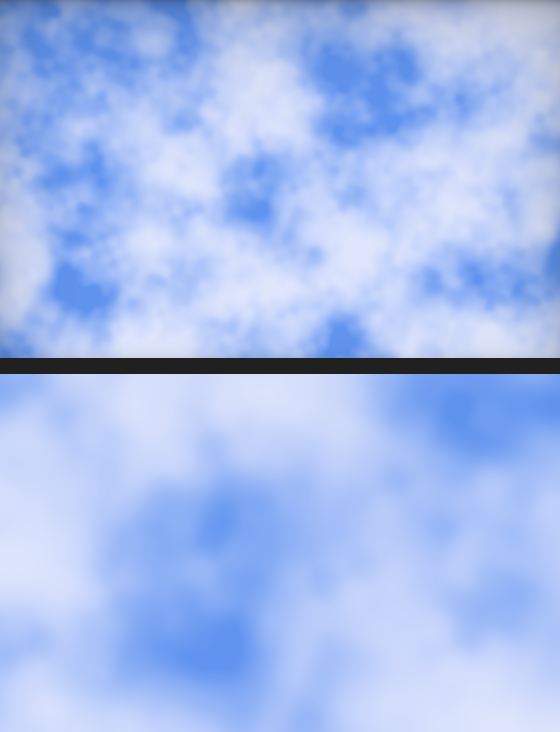
Top: the whole. Bottom: its middle third, enlarged.
Write a Shadertoy shader that draws this texture.

```glsl
// Soft, out-of-focus white clouds over a blue sky, shaded toward the frame edges.

const vec3 DEEP_BLUE  = vec3(0.38, 0.58, 0.94);
const vec3 HAZE_BLUE  = vec3(0.785, 0.835, 0.995);
const vec3 CLOUD_PALE = vec3(0.87, 0.90, 0.99);

float hash(vec2 cell) {
    vec3 q = fract(cell.xyx * vec3(0.1031, 0.1030, 0.0973));
    q += dot(q, q.yzx + 33.33);
    return fract((q.x + q.y) * q.z);
}

// Value noise with a quintic fade, for smooth blobs
float valueNoise(vec2 p) {
    vec2 cell = floor(p);
    vec2 f = fract(p);
    f = f * f * f * (f * (f * 6.0 - 15.0) + 10.0);
    float low  = mix(hash(cell), hash(cell + vec2(1, 0)), f.x);
    float high = mix(hash(cell + vec2(0, 1)), hash(cell + vec2(1, 1)), f.x);
    return mix(low, high, f.y);
}

// Turned octaves hide the lattice; few octaves keep the clouds blurred
float cloudDensity(vec2 p, float frequency, float gain) {
    mat2 turn = mat2(0.8, 0.6, -0.6, 0.8);
    float sum = 0.0, total = 0.0, amplitude = 1.0;
    p *= frequency;
    for (int i = 0; i < 4; i++) {
        sum += amplitude * valueNoise(p + 37.0);
        total += amplitude;
        amplitude *= gain;
        p = turn * p * 2.03 + 11.7;
    }
    return sum / total;
}

// Quadratic blend from open sky through haze to cloud
vec3 skyColour(float density) {
    float u = clamp((density - 0.25) / 0.5, 0.0, 1.0);
    return mix(mix(DEEP_BLUE, HAZE_BLUE, u), mix(HAZE_BLUE, CLOUD_PALE, u), u);
}

float edgeFade(float distanceToEdge, float width) {
    return exp(-distanceToEdge / width);
}

// Darkening: wide and strong at the top, light at the sides and bottom
float frameShade(vec2 p, float aspect) {
    float top = 0.17 * edgeFade(1.0 - p.y, 0.11) + 0.16 * edgeFade(1.0 - p.y, 0.015);
    float sides = 0.13 * (edgeFade(p.x, 0.08) + edgeFade(aspect - p.x, 0.08));
    float bottom = 0.08 * edgeFade(p.y, 0.02);
    return (1.0 - top) * (1.0 - sides) * (1.0 - bottom);
}

void mainImage(out vec4 fragColor, in vec2 fragCoord) {
    vec2 p = fragCoord / iResolution.y;
    float aspect = iResolution.x / iResolution.y;
    float density = cloudDensity(p, 4.2, 0.56);
    vec3 colour = skyColour(density) * frameShade(p, aspect);
    fragColor = vec4(colour, 1.0);
}
```
